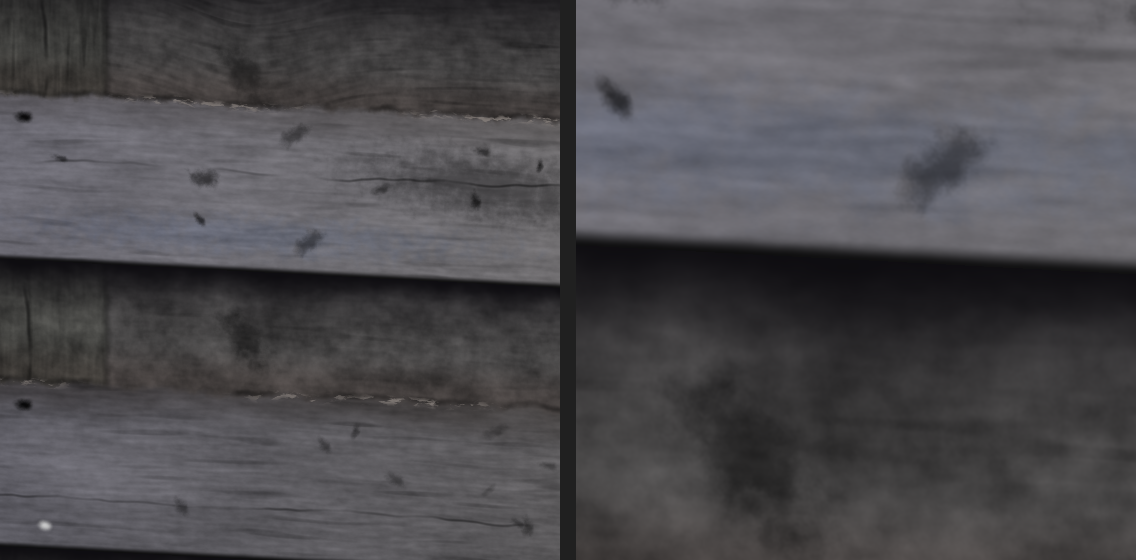
Left, the full canvas; right, a detail of the centre.
Give the GLSL for this texture, as a WebGL 1 fragment shader.

```glsl
precision highp float;
// Weathered grey clapboards: tilted overlapping boards, repeating down the wall,
// each with a shadowed recess above it. Stretched gradient noise makes the grain;
// knots, nail holes, cracks and stains are soft shapes laid over it.
uniform vec2 u_resolution;

const float PERIOD = 0.514;    // height of one recess plus one board
const float BOARD_TOP = 0.218; // recess depth within a period
const float TILT = 0.052;
const float POST_EDGE = 0.19;

vec2 hash2(vec2 p) {
  vec3 q = fract(p.xyx * vec3(0.1031, 0.1030, 0.0973));
  q += dot(q, q.yzx + 33.33);
  return fract((q.xx + q.yz) * q.zy);
}

float corner(vec2 cell, vec2 offset) {
  return dot(hash2(cell) * 2.0 - 1.0, offset);
}

float gradientNoise(vec2 p) {
  vec2 i = floor(p), f = fract(p);
  vec2 w = f * f * f * (f * (f * 6.0 - 15.0) + 10.0);
  vec2 e = vec2(1.0, 0.0);
  float low = mix(corner(i, f), corner(i + e.xy, f - e.xy), w.x);
  float high = mix(corner(i + e.yx, f - e.yx), corner(i + e.xx, f - e.xx), w.x);
  return mix(low, high, w.y);
}

float fbm(vec2 p) {
  float sum = 0.0, gain = 1.0;
  for (int i = 0; i < 4; i++) {
    sum += gain * gradientNoise(p);
    p = p * 2.03 + 17.3;
    gain *= 0.55;
  }
  return sum;
}

// Fibres running along x, with sparse dark streaks among them
float grain(vec2 p, float seed) {
  p += seed * vec2(7.3, 3.1);
  p.y += 0.012 * gradientNoise(p * vec2(3.0, 7.0));
  float fibres = 0.4 * gradientNoise(p * vec2(4.0, 38.0))
               + 0.6 * gradientNoise(p * vec2(8.0, 85.0))
               + 0.5 * gradientNoise(p * vec2(24.0, 150.0));
  float streak = smoothstep(0.16, 0.45, gradientNoise(p * vec2(6.0, 70.0) + 41.7));
  return fibres - 0.7 * streak;
}

// Soft rotated ellipse with a ragged rim: 1 at its middle, 0 outside
float blot(vec2 p, vec2 radius, float angle, float ragged) {
  float c = cos(angle), s = sin(angle);
  vec2 q = vec2(c * p.x + s * p.y, c * p.y - s * p.x) / radius;
  return 1.0 - smoothstep(0.1, 1.4, length(q) + ragged * fbm(p * 45.0));
}

float crack(float distanceTo, float width) {
  return 1.0 - smoothstep(0.0, width, abs(distanceTo));
}

float knots(vec2 p, float row) {
  float dark = 0.0;
  for (int i = 0; i < 9; i++) {
    vec2 r = hash2(vec2(float(i) * 5.7 + 2.0, row * 9.0 + 31.0));
    vec2 s = hash2(r * 91.0 + 4.0);
    vec2 center = vec2(sqrt(r.x), 0.255 + 0.22 * r.y);
    vec2 radius = mix(vec2(0.012, 0.005), vec2(0.028, 0.015), s.x * s.x);
    float strength = mix(0.35, 0.7, s.y) * (row < 0.0 ? 1.0 : 0.6);
    dark = max(dark, strength * blot(p - center, radius, s.y * 3.0 - 1.0, 0.9));
  }
  return dark;
}

vec3 boardColor(vec2 p, float row) {
  float upper = row < 0.0 ? 1.0 : 0.0;
  float patches = fbm(p * vec2(4.0, 11.0) + row * 13.0);
  float tone = mix(0.36, 0.43, upper) + 0.05 * patches + 0.085 * grain(p, row);
  tone += 0.035 * fbm(p * vec2(45.0, 75.0));
  tone += (1.0 - upper) * 0.06 * blot(p - vec2(0.18, 0.36), vec2(0.3, 0.08), 0.0, 0.2);
  vec3 color = tone * mix(vec3(1.0, 0.98, 1.0), vec3(0.98, 0.97, 1.05), 1.0 - p.x);
  // Blue stain, damp patch and brown grime below the upper edge
  float stain = blot(p - vec2(0.45, 0.45), vec2(0.4, 0.035), 0.0, 0.7);
  color += upper * stain * vec3(-0.025, -0.008, 0.018);
  color *= 1.0 - upper * 0.32 * blot(p - vec2(0.88, 0.34), vec2(0.24, 0.06), 0.08, 0.6);
  float grime = 1.0 - smoothstep(0.0, 0.07, p.y - BOARD_TOP + 0.03 * patches);
  color *= 1.0 - grime * mix(0.28, 0.15, upper) * vec3(0.92, 1.0, 1.08);
  // Cracks, knots, the nail hole and a paint chip
  float wander = 0.016 * fbm(vec2(p.x * 4.0, row + 0.4));
  float broken = smoothstep(-0.2, 0.25, gradientNoise(vec2(p.x * 7.0, row + 8.6)));
  color *= 1.0 - 0.4 * broken * crack(p.y - 0.423 - 0.085 * row - wander, 0.004);
  color *= 1.0 - knots(p, row);
  color *= 1.0 - 0.9 * blot(p - vec2(0.042, 0.258), vec2(0.015, 0.010), 0.1, 0.5);
  float chip = blot(p - vec2(0.08, 0.472), vec2(0.012, 0.009), 0.2, 0.2);
  color = mix(color, vec3(0.78), (1.0 - upper) * chip);
  return color * (1.0 - 0.85 * smoothstep(PERIOD - 0.012, PERIOD, p.y));
}

vec3 recessColor(vec2 p, float row) {
  float upper = row < 0.0 ? 1.0 : 0.0;
  float edge = POST_EDGE + 0.006 * fbm(vec2(p.y * 25.0, row));
  float post = 1.0 - smoothstep(edge - 0.008, edge + 0.008, p.x);
  // Plank fibres bend around the knot; post fibres stand upright
  float bend = (p.x - 0.45) / 0.15;
  vec2 along = vec2(p.x, p.y - 0.05 * upper * exp(-bend * bend));
  float fibres = mix(grain(along, row + 4.0), grain(p.yx, row + 9.0), post);
  float mottle = fbm(p * vec2(9.0, 14.0) + row * 5.0);
  float tone = mix(0.285, 0.275, upper) - 0.02 * post;
  tone += mix(0.035, 0.085, max(upper, 0.6 * post)) * fibres;
  tone += mix(0.11, 0.06, upper) * mottle + 0.06 * fbm(p * 42.0 + 3.0);
  vec3 color = tone * mix(vec3(1.01, 0.99, 0.99), vec3(1.0, 1.0, 0.96), post);
  float scar = blot(p - vec2(0.435, 0.12 + 0.04 * upper), vec2(0.065, 0.028), 0.95, 0.6);
  color *= 1.0 - 0.42 * scar * (1.0 + 0.7 * fibres);
  color *= 1.0 - 0.22 * crack(p.x - edge, 0.012);
  float split = p.x - 0.05 + 0.03 * row - 0.02 * gradientNoise(p.yx * vec2(9.0, 2.0));
  float broken = smoothstep(-0.35, 0.2, gradientNoise(p.yx * vec2(14.0, 3.0)));
  color *= 1.0 - 0.4 * broken * crack(split, 0.006);
  // Brown dirt near the ledge, deep shadow beneath the board above
  color *= mix(vec3(1.0), vec3(0.93, 0.88, 0.86), smoothstep(0.13, 0.2, p.y));
  float depth = max(p.y + 0.012 * mottle, 0.0) / mix(0.055, 0.075, upper);
  float shade = exp(-depth * sqrt(depth));
  return mix(color, vec3(0.05, 0.045, 0.06), shade * mix(0.97, 0.65, upper));
}

void main() {
  vec2 uv = gl_FragCoord.xy / u_resolution;
  float drop = 1.0 - uv.y - TILT * uv.x - 0.462;
  float row = floor(drop / PERIOD);
  vec2 p = vec2(uv.x, drop - row * PERIOD);
  float ledge = p.y - BOARD_TOP - 0.009 * fbm(vec2(uv.x * 16.0, row * 3.0 + 0.5));
  float blend = smoothstep(-0.009, 0.009, ledge + 0.008 * fbm(uv * 40.0));
  vec3 color = mix(recessColor(p, row), boardColor(p, row), blend);
  // Broken dark seam and pale splinters on the ragged ledge
  float gaps = smoothstep(-0.3, 0.3, gradientNoise(vec2(uv.x * 18.0, row + 5.3)));
  color *= 1.0 - 0.35 * gaps * crack(ledge + 0.005, 0.009);
  float flecks = smoothstep(0.0, 0.35, fbm(vec2(uv.x * 32.0, ledge * 110.0 + row * 7.3)));
  flecks *= smoothstep(-0.25, 0.25, gradientNoise(vec2(uv.x * 5.0, row + 3.7)));
  color = mix(color, vec3(0.56, 0.53, 0.51), 0.75 * flecks * crack(ledge, 0.012));
  gl_FragColor = vec4(clamp(color, 0.0, 1.0), 1.0);
}
```
